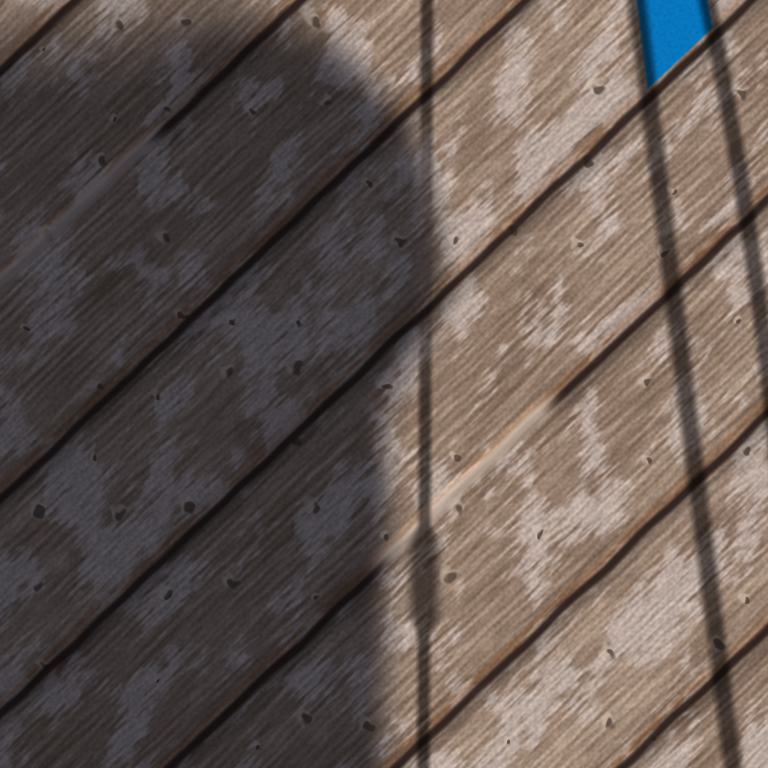
A WebGL 2 fragment shader for this texture:

```glsl
#version 300 es
precision highp float;
// Weathered diagonal deck boards under a broad soft shadow and three rope shadows.
uniform vec2 u_resolution;
out vec4 fragColor;

vec2 hash2(vec2 p) {
    vec3 q = fract(p.xyx * vec3(0.1031, 0.1030, 0.0973));
    q += dot(q, q.yzx + 33.33);
    return fract((q.xx + q.yz) * q.zy);
}

float cornerSlope(vec2 cell, vec2 offset) {
    float angle = 6.2832 * hash2(cell).x;
    return dot(vec2(cos(angle), sin(angle)), offset);
}

float gradientNoise(vec2 p) {
    vec2 i = floor(p), f = fract(p), e = vec2(0, 1);
    vec2 u = f * f * f * (f * (f * 6.0 - 15.0) + 10.0);
    return mix(mix(cornerSlope(i, f), cornerSlope(i + e.yx, f - e.yx), u.x),
               mix(cornerSlope(i + e, f - e), cornerSlope(i + e.yy, f - e.yy), u.x), u.y);
}

float fbm(vec2 p) {
    float sum = 0.0, gain = 1.0;
    for (int i = 0; i < 4; i++) {
        sum += gain * gradientNoise(p);
        p = mat2(1.6, 1.2, -1.2, 1.6) * p + 7.3;
        gain *= 0.55;
    }
    return sum;
}

float smoothMin(float a, float b, float k) {
    float h = max(k - abs(a - b), 0.0) / k;
    return min(a, b) - 0.25 * k * h * h;
}

// Soft band of shadow: 1 on the axis, 0 outside
float band(float offset, float halfWidth) {
    return 1.0 - smoothstep(0.35 * halfWidth, 1.5 * halfWidth, abs(offset));
}

// Rounded shadow head joined to a straight-sided body
float castShadow(vec2 p) {
    vec2 start = vec2(0.26, 0.675), axis = vec2(-0.39, -0.04), q = p - start;
    float head = length(q - axis * clamp(dot(q, axis) / dot(axis, axis), 0.0, 1.0)) - 0.3125;
    float body = max(p.x - 0.505, p.y - 0.62);
    float d = smoothMin(head, body, 0.05) + 0.012 * gradientNoise(p * 9.0);
    float soft = mix(0.1, 0.033, smoothstep(0.1, 0.5, p.x));
    return 1.0 - smoothstep(-soft, soft, d);
}

// Chipped specks: x is the dark pit, y its bright rim
vec2 chips(vec2 p) {
    vec2 cell = floor(p * 11.0), r = hash2(cell + 4.0);
    vec2 q = fract(p * 11.0) - 0.25 - 0.5 * r;
    q += 0.09 * vec2(gradientNoise(p * 75.0), gradientNoise(p * 75.0 + 31.0));
    float size = 0.04 + 0.07 * r.y, present = step(0.56, hash2(cell + 57.0).x);
    return present * vec2(1.0 - smoothstep(0.4 * size, size, length(q)),
                          1.0 - smoothstep(0.6 * size, 1.5 * size, length(q + vec2(0.05, -0.04))));
}

void main() {
    vec2 p = gl_FragCoord.xy / u_resolution;
    float drop = 1.0 - p.y;

    // Board layout: k counts boards across, along runs with the grain
    float across = drop + 0.95 * p.x;
    float along = (p.x + 0.95 * p.y) / 1.379;
    float k = (across - 0.094) / 0.279;
    float board = floor(k), seam = round(k);
    float seamDist = (k - seam) * 0.2023 + 0.004 * gradientNoise(vec2(along * 14.0, seam * 5.0));

    // Grain ridges, streaks and worn paint
    vec2 shift = vec2(board * 13.7, board * 5.1);
    float warp = gradientNoise(vec2(along * 4.0, k * 3.0) + shift);
    float ridges = sin(6.2832 * k * 20.0 + 7.0 * warp);
    float streak = gradientNoise(vec2(along * 9.0, k * 27.0) + shift);
    float fiber = gradientNoise(vec2(along * 38.0, k * 46.0) + shift);
    float speckle = gradientNoise(p * 190.0);
    float blotch = fbm(vec2(along * 10.0 + 0.8 * k, k * 2.6) + shift);
    float pale = mod(board, 3.0) == 2.0 ? 0.14 : 0.0;
    float worn = smoothstep(0.02, 0.42, blotch + pale + 0.22 * streak + 0.3 * fiber);
    float tone = 0.5 + pale + 0.7 * streak + 0.4 * warp + 0.10 * ridges;

    vec3 color = mix(vec3(0.48, 0.39, 0.33), vec3(0.68, 0.59, 0.52), clamp(tone, 0.0, 1.0));
    color = mix(color, vec3(0.76, 0.70, 0.67), 0.75 * worn);
    color *= 1.0 + 0.05 * ridges * (0.6 + warp) + 0.16 * fiber + 0.13 * speckle;

    vec2 chip = chips(p);
    color = mix(color, vec3(0.83, 0.76, 0.69), 0.6 * chip.y);
    color = mix(color, vec3(0.27, 0.21, 0.18), 0.75 * chip.x);

    // Seams, warm upper lips and bleached stretches
    float bleached = mod(seam, 3.0) == 1.0
        ? 1.0 - smoothstep(0.13, 0.18, abs(along - 0.515 - 0.045 * seam)) : 0.0;
    color += vec3(0.09, 0.03, -0.01) * band(seamDist + 0.011, 0.007);
    color *= 1.0 - 0.22 * band(seamDist, 0.02) * (1.0 - bleached);
    color = mix(color, vec3(0.80, 0.73, 0.67), 0.8 * bleached * band(seamDist + 0.004, 0.009));
    float gap = band(seamDist, 0.0055) * (1.0 - 0.85 * bleached);
    color = mix(color, vec3(0.16, 0.11, 0.10), 0.88 * gap);

    // Blue scrap held between the two right ropes
    float ropeA = p.x - 0.556 + 0.005 * drop;
    float ropeB = p.x - 0.829 - 0.125 * drop;
    float ropeC = p.x - 0.9206 - 0.21 * drop + 0.095 * drop * drop;
    float scrap = smoothstep(-0.003, 0.003, min(min(ropeB, -ropeC), 0.917 - across));
    color = mix(color, vec3(0.03, 0.46, 0.74) * (1.0 + 0.1 * speckle), scrap);

    // Shadows cool and darken the wood
    float knot = 0.011 * (1.0 - smoothstep(0.045, 0.075, abs(drop - 0.755)));
    float ropes = max(band(ropeA, 0.0085 + knot), max(band(ropeB, 0.0125), band(ropeC, 0.0115)));
    float shadow = castShadow(p);
    color *= mix(vec3(1.0), vec3(0.39, 0.38, 0.39), 0.92 * ropes * (1.0 - shadow));
    color *= mix(vec3(1.0), vec3(0.385, 0.405, 0.465), shadow);
    fragColor = vec4(clamp(color, 0.0, 1.0), 1.0);
}
```
